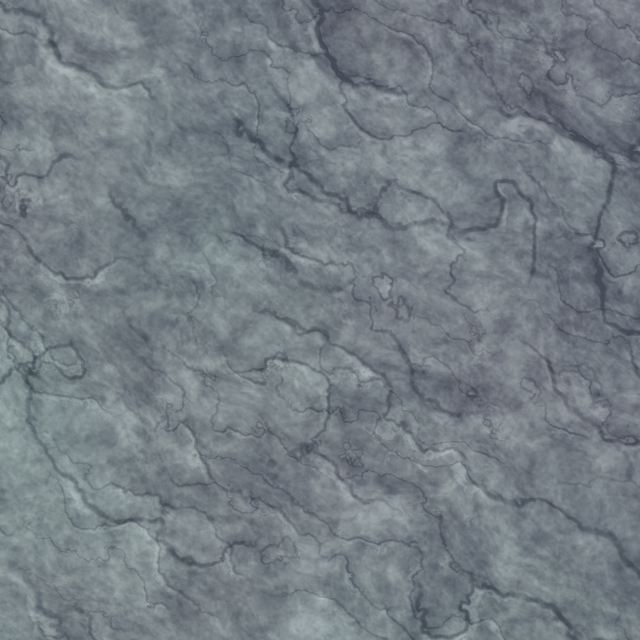
Write a Shadertoy shader that draws this texture.

```glsl
// Weathered blue-grey slate: cloudy mineral tones, flaky streaks and fine grain,
// cut by jagged cracks running down to the right. The cracks are contour lines
// of a tilted height field bent by fractal noise.

float hash(vec2 p) {
    vec3 a = fract(vec3(p.xyx) * 0.1031);
    a += dot(a, a.yzx + 33.33);
    return fract((a.x + a.y) * a.z);
}

float valueNoise(vec2 p) {
    vec2 cell = floor(p), f = fract(p);
    f = f * f * (3.0 - 2.0 * f);
    return mix(mix(hash(cell), hash(cell + vec2(1, 0)), f.x),
               mix(hash(cell + vec2(0, 1)), hash(cell + vec2(1, 1)), f.x), f.y);
}

// Fractal noise, normalised to 0..1
float fbm(vec2 p, int octaves, float gain) {
    float sum = 0.0, total = 0.0, amp = 0.5;
    for (int i = 0; i < octaves; i++) {
        sum += amp * valueNoise(p);
        total += amp;
        amp *= gain;
        p = mat2(1.6, 1.2, -1.2, 1.6) * p + 17.3;
    }
    return sum / total;
}

// x runs along the bedding (down to the right), y across it
vec2 bedding(vec2 p) {
    return vec2(0.82 * p.x - 0.57 * p.y, 0.57 * p.x + 0.82 * p.y);
}

// Bent layer height; cracks lie at whole numbers
float layerHeight(vec2 p, float density, float seed) {
    vec2 q = bedding(p);
    float bend = fbm(q * vec2(0.8, 0.9) * density + seed, 6, 0.48) - 0.5;
    return q.y * density + 2.7 * bend + seed * 0.37;
}

// Tone change from one family of cracks: dark line, soft shade above, pale rim below
float cracks(vec2 p, float density, float width, float seed, float cover) {
    float e = 0.002;
    float h = layerHeight(p, density, seed);
    vec2 slope = vec2(layerHeight(p + vec2(e, 0), density, seed),
                      layerHeight(p + vec2(0, e), density, seed)) - h;
    float d = (h - floor(h + 0.5)) / max(length(slope) / e, density * 0.6);

    float presence = smoothstep(cover, cover + 0.14, fbm(p * 4.0 + seed * 2.1, 3, 0.5));
    float w = width * (0.55 + 0.9 * valueNoise(p * 14.0 + seed));
    float line = 1.0 - smoothstep(w * 0.2, w, abs(d));
    float shade = exp(-abs(d) / (d > 0.0 ? width * 2.5 : width));
    float rim = smoothstep(w * 1.8, 0.0, abs(d + w * 1.7));
    rim *= smoothstep(0.48, 0.7, fbm(p * 16.0 + seed, 2, 0.5));
    return presence * (0.09 * rim - 0.095 * line - 0.03 * shade);
}

void mainImage(out vec4 fragColor, in vec2 fragCoord) {
    vec2 p = fragCoord / iResolution.y;
    vec2 q = bedding(p);
    vec2 warp = vec2(fbm(p * 6.0 + 3.0, 5, 0.5), fbm(p * 6.0 + 41.0, 5, 0.5)) - 0.5;
    vec2 bent = q + 0.08 * warp;

    // Gentle cloudy ground, lighter toward the lower left
    float corner = dot(p - 0.5, vec2(-0.7, -0.7));
    float tone = 0.442 + 0.045 * corner;
    tone += 0.10 * (fbm(p * 4.0 + warp + 9.0, 4, 0.5) - 0.5);

    // Streaks along the bedding, rough mottling and fine grain
    tone += 0.20 * (fbm(bent * vec2(13, 24) + 5.0, 5, 0.65) - 0.5);
    tone += 0.17 * (fbm(bent * vec2(50, 70) + 21.0, 3, 0.7) - 0.5);
    tone += 0.08 * (fbm(p * 125.0 + 7.0, 2, 0.8) - 0.5);

    // Pale ragged flakes and mineral bloom
    float flake = smoothstep(0.53, 0.66, fbm(bent * vec2(10, 16) + 60.0, 6, 0.62));
    tone += 0.10 * flake * fbm(p * 40.0 + 8.0, 3, 0.6);
    float bloom = smoothstep(0.5, 0.7, fbm(p * 5.0 + warp + 77.0, 6, 0.6) + 0.16 * corner);
    tone += 0.045 * bloom;

    // Main, secondary and hairline cracks
    tone += cracks(p, 4.5, 0.0065, 11.0, 0.34);
    tone += 0.85 * cracks(p, 7.5, 0.0042, 27.0, 0.42);
    tone += 0.65 * cracks(p, 14.0, 0.003, 53.0, 0.46);
    tone = clamp(tone, 0.27, 0.66);

    // Blue-grey tint, drifting slightly to violet grey and pale green
    vec3 color = tone + mix(vec3(0.0, 0.031, 0.069), vec3(0.0, 0.041, 0.057),
                            smoothstep(0.36, 0.56, tone));
    float drift = fbm(p * 3.0 + 31.0, 4, 0.5) - 0.5;
    color += drift * vec3(0.025, -0.015, -0.005);
    color += (0.6 * bloom + corner) * vec3(-0.004, 0.007, -0.006);

    fragColor = vec4(color, 1.0);
}
```
